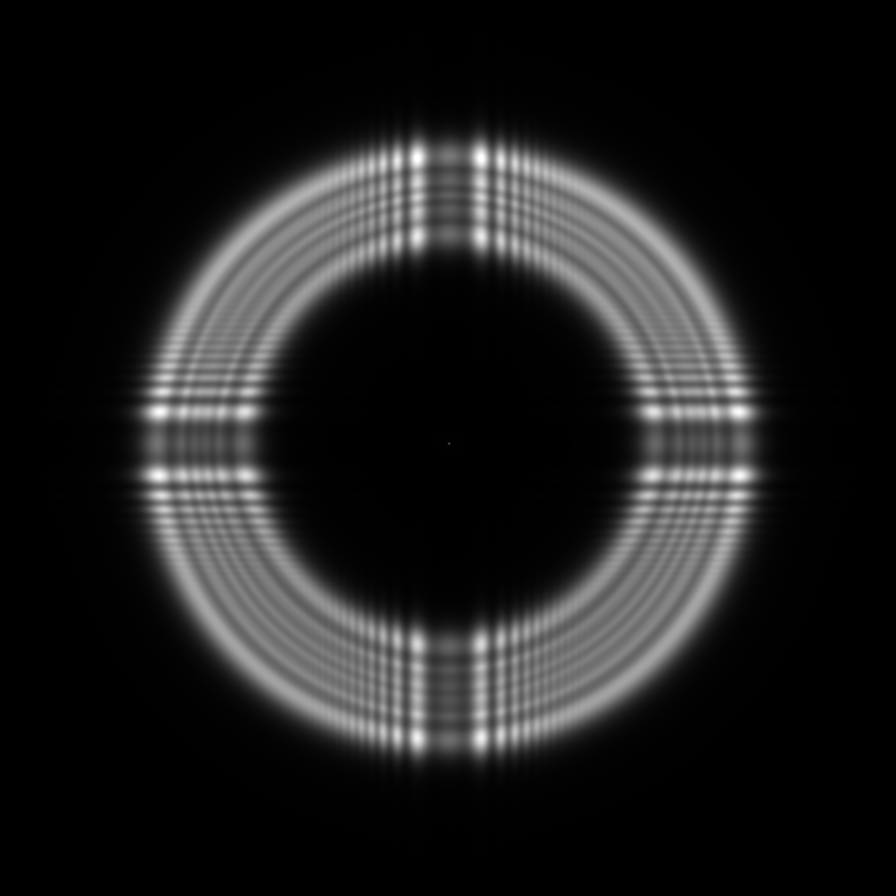
Reproduce this background procedurally as a Shadertoy shader.

```glsl
// Defocused diffraction pattern of a ring aperture held by a thin cross of vanes.
// The ring is a curved slit built from two Fresnel edges; each vane multiplies in
// its own chirped fringes, and a tiny bright spot sits on the axis of the shadow.

#define OUTER_CENTER vec2(0.5013, 0.5000)
#define INNER_CENTER vec2(0.5013, 0.5085)
#define VANE_CENTER  vec2(0.5013, 0.5048)
#define OUTER_RADIUS 0.3525
#define INNER_RADIUS 0.2030
#define FRINGE_SCALE 0.0228   // canvas length of one Fresnel unit
#define FRINGE_DECAY 0.10     // loss of contrast in the finer fringes
#define VANE_WIDTH   0.20     // half width in Fresnel units
#define EXPOSURE     0.475
#define SPOT_LIGHT   0.36

const float PI = 3.14159265;

// Fresnel integral C + iS, with its fringes softened on the lit side (w > 0)
vec2 fresnel(float w) {
    float x = abs(w);
    float f = (1.0 + 0.926 * x) / (2.0 + 1.792 * x + 3.104 * x * x);
    float g = 1.0 / (2.0 + x * (4.142 + x * (3.492 + 6.67 * x)));
    float phase = 0.5 * PI * x * x;
    float s = sin(phase), c = cos(phase);
    vec2 ripple = vec2(f * s - g * c, -f * c - g * s);
    if (w > 0.0) ripple *= exp(-FRINGE_DECAY * x * x);
    return sign(w) * (0.5 + ripple);
}

// Intensity of the ring between its two circular edges
float ringLight(vec2 p) {
    float fromOuter = (OUTER_RADIUS - length(p - OUTER_CENTER)) / FRINGE_SCALE;
    float fromInner = (length(p - INNER_CENTER) - INNER_RADIUS) / FRINGE_SCALE;
    vec2 amplitude = fresnel(fromOuter) + fresnel(fromInner);
    float tilt = 1.0 + 0.014 * clamp(fromInner - fromOuter, -6.0, 6.0);
    return 0.5 * dot(amplitude, amplitude) * tilt;
}

// Intensity factor of a thin opaque strip at the given distance
float vaneLight(float dist) {
    float x = dist / FRINGE_SCALE;
    float phase = 0.5 * PI * x * x - 0.25 * PI;
    float strength = VANE_WIDTH * sqrt(2.0) * exp(-FRINGE_DECAY * x * x);
    return 1.0 - 2.0 * strength * cos(phase) + strength * strength;
}

// On-axis bright spot with a faint halo
float axisSpot(vec2 p) {
    float frequency = PI * INNER_RADIUS / (FRINGE_SCALE * FRINGE_SCALE);
    float u = length(p - VANE_CENTER) * frequency;
    return exp(-0.5 * u * u) + 0.08 / (1.0 + u);
}

void mainImage(out vec4 fragColor, in vec2 fragCoord) {
    vec2 p = (fragCoord - 0.5 * iResolution.xy) / min(iResolution.x, iResolution.y) + 0.5;
    vec2 fromVanes = p - VANE_CENTER;

    float light = ringLight(p) * vaneLight(fromVanes.x) * vaneLight(fromVanes.y);
    light *= 1.0 + 0.16 * fromVanes.y;   // slightly brighter toward the top

    float gray = EXPOSURE * light + SPOT_LIGHT * axisSpot(p);
    fragColor = vec4(vec3(clamp(gray, 0.0, 1.0)), 1.0);
}
```
